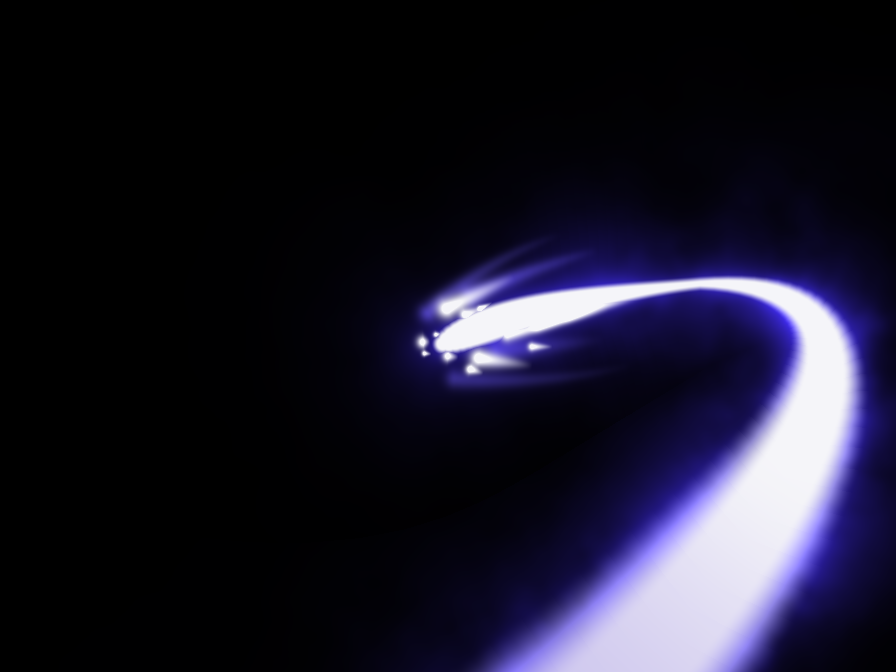
Give the GLSL for this background, as a Shadertoy shader.

```glsl
// A white comet with a curling trail, shedding sparks inside a violet-blue haze.
#define SEGMENTS 72
#define PATH_END 2.25
#define HAZE_REACH 0.075
#define HALO_REACH 0.016
#define HAZE_BLUE vec3(0.19, 0.13, 0.72)
#define PLUME_VIOLET vec3(0.36, 0.31, 0.76)
#define CORE_WHITE vec3(0.96, 0.96, 0.975)
#define CORE_LILAC vec3(0.80, 0.77, 0.93)
#define NOSE vec2(0.651, 0.484)
#define SPARKS 10

float hash(vec2 p) {
    p = fract(p * vec2(0.1031, 0.1173));
    p += dot(p, p.yx + 33.3);
    return fract((p.x + p.y) * p.x * 17.0);
}

float noise(vec2 p) {
    vec2 cell = floor(p), f = fract(p);
    f = f * f * (3.0 - 2.0 * f);
    return mix(mix(hash(cell), hash(cell + vec2(1, 0)), f.x),
               mix(hash(cell + vec2(0, 1)), hash(cell + vec2(1, 1)), f.x), f.y);
}

float fbm(vec2 p) {
    float sum = 0.0, amp = 0.5;
    for (int i = 0; i < 4; i++) {
        sum += amp * noise(p);
        p = mat2(1.6, 1.2, -1.2, 1.6) * p + 7.3;
        amp *= 0.5;
    }
    return sum;
}

vec2 bezier(vec2 a, vec2 b, vec2 c, vec2 d, float t) {
    float u = 1.0 - t;
    return u * u * u * a + 3.0 * u * u * t * b + 3.0 * u * t * t * c + t * t * t * d;
}

// Centre line: the head spans s = 0..1, the curling trail follows
vec2 path(float s) {
    vec2 neck = vec2(1.042, 0.578);
    if (s < 1.0) return bezier(NOSE, vec2(0.738, 0.530), vec2(0.868, 0.561), neck, s);
    return bezier(neck, vec2(1.276, 0.583), vec2(1.345, 0.427), vec2(0.920, -0.024), s - 1.0);
}

float pathRadius(float s) {
    float t = s - 1.0;
    if (s < 1.0) return 0.007 * s + 0.073 * sqrt(s) * pow(1.0 - s, 1.5);
    return 0.007 + 0.038 * t + 0.073 * t * t;
}

// Signed distance to the tapered trail, and the path position nearest to p
vec2 trail(vec2 p) {
    vec2 best = vec2(1e3, 0.0), a = path(0.0);
    float ds = PATH_END / float(SEGMENTS);
    for (int i = 0; i < SEGMENTS; i++) {
        float s = float(i) * ds;
        vec2 b = path(s + ds), ab = b - a;
        float h = clamp(dot(p - a, ab) / dot(ab, ab), 0.0, 1.0);
        float d = length(p - a - ab * h) - mix(pathRadius(s), pathRadius(s + ds), h);
        if (d < best.x) best = vec2(d, s + h * ds);
        a = b;
    }
    return best;
}

// Soft bent drop, bright at its head and fading to its tail
float streak(vec2 p, vec2 head, vec2 tail, float radius, float bend) {
    vec2 axis = tail - head;
    float t = clamp(dot(p - head, axis) / dot(axis, axis), 0.0, 1.0);
    vec2 side = normalize(vec2(-axis.y, axis.x));
    vec2 q = p - head - axis * t - side * bend * 4.0 * t * (1.0 - t);
    float k = length(q) / (radius * mix(1.0, 0.4, t));
    return exp(-k * k) * (1.0 - t);
}

void mainImage(out vec4 fragColor, in vec2 fragCoord) {
    vec2 p = (fragCoord - 0.5 * iResolution.xy) / iResolution.y + vec2(0.6667, 0.5);
    vec2 hit = trail(p);
    float outside = max(hit.x, 0.0), along = max(hit.y - 1.0, 0.0);

    // Clouded haze and a tight halo
    float cloud = smoothstep(0.15, 0.8, fbm(p * 6.0 + 3.0));
    float haze = exp(-outside / HAZE_REACH) * mix(0.25, 1.15, cloud);
    haze *= mix(0.4, 1.0, smoothstep(0.2, 1.2, hit.y));
    haze += 0.45 * exp(-outside / HALO_REACH);
    vec2 nearHead = (p - vec2(0.71, 0.495)) / vec2(0.12, 0.075);
    haze += 0.28 * exp(-dot(nearHead, nearHead));
    vec3 color = HAZE_BLUE * haze;

    // Faint plumes swept back from the head
    float plume = 0.65 * streak(p, vec2(0.637, 0.535), vec2(0.835, 0.652), 0.014, 0.012);
    plume += 0.85 * streak(p, vec2(0.700, 0.560), vec2(0.890, 0.628), 0.015, 0.004);
    plume += 0.45 * streak(p, vec2(0.677, 0.436), vec2(0.940, 0.456), 0.014, -0.010);
    plume += 0.55 * streak(p, vec2(0.740, 0.476), vec2(0.900, 0.495), 0.018, 0.0);
    color += PLUME_VIOLET * plume;

    // Sparks (x, y, length, radius) whose tails fan away from the axis
    vec4 sparks[SPARKS] = vec4[](
        vec4(0.665, 0.541, 0.110, 0.014), vec4(0.693, 0.531, 0.040, 0.008),
        vec4(0.630, 0.491, 0.010, 0.009), vec4(0.649, 0.502, 0.010, 0.004),
        vec4(0.667, 0.470, 0.015, 0.008), vec4(0.713, 0.467, 0.080, 0.013),
        vec4(0.700, 0.450, 0.020, 0.007), vec4(0.792, 0.484, 0.030, 0.006),
        vec4(0.632, 0.474, 0.010, 0.004), vec4(0.715, 0.541, 0.020, 0.004));
    float light = 0.0;
    for (int i = 0; i < SPARKS; i++) {
        vec4 k = sparks[i];
        vec2 fan = normalize(vec2(1.0, 8.3 * (k.y - NOSE.y)));
        light += 1.3 * streak(p, k.xy, k.xy + fan * k.z, k.w, 0.0);
    }

    // Fingers fraying the lower edge of the head
    for (int i = 0; i < 3; i++) {
        vec2 root = vec2(0.755, 0.502) + float(i) * vec2(0.045, 0.017);
        light += 1.2 * streak(p, root, root + vec2(0.15, 0.037), 0.010, 0.0);
    }

    // Solid trail, its edge blurring towards the viewer
    float blur = 0.005 + 0.052 * along * along;
    float body = 1.0 - smoothstep(-blur, blur, hit.x);
    vec3 core = mix(CORE_WHITE, CORE_LILAC, smoothstep(0.7, 1.1, along));
    color = mix(color, core, clamp(max(body, light), 0.0, 1.0));
    fragColor = vec4(color, 1.0);
}
```
